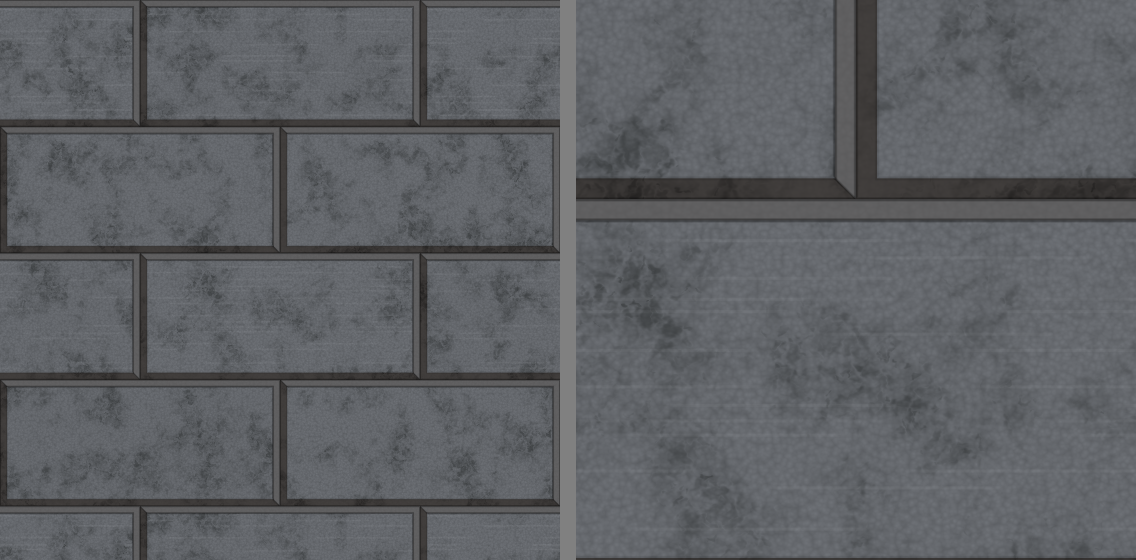
Left: the whole. Right: its middle third, enlarged.
This texture is drawn by a Shadertoy shader. Its source:

```glsl
// Bevelled slate-grey bricks in running bond with mottled stains and fine grain.

#define BRICK_SIZE vec2(0.5, 0.226)
#define BEVEL 0.0125
#define LINE_WIDTH 0.0012
#define FACE_COLOR vec3(0.395, 0.407, 0.426)
#define STAIN_COLOR vec3(0.250, 0.262, 0.270)
#define LIT_COLOR vec3(0.372, 0.370, 0.374)
#define SHADE_COLOR vec3(0.240, 0.228, 0.222)
#define STAIN_STRENGTH 0.75
#define GRAIN_STRENGTH 0.13
#define SCRATCH_STRENGTH 0.05

vec2 hash2(vec2 p) {
    vec3 h = fract(p.xyx * vec3(0.1031, 0.1030, 0.0973));
    h += dot(h, h.yzx + 33.33);
    return fract((h.xx + h.yz) * h.zy);
}

// Soft cloud field, roughly -1 to 1
float layeredSines(vec2 p) {
    float sum = 0.0, amplitude = 0.7;
    for (int i = 0; i < 5; i++) {
        p = mat2(0.8, -0.6, 0.6, 0.8) * p * 1.75 + 1.3;
        sum += amplitude * sin(p.x + 1.4 * sin(p.y)) * cos(p.y + sin(p.x * 0.7));
        amplitude *= 0.68;
    }
    return sum;
}

// Cellular noise: x = distance to the nearest point, y = soft spots of random size
vec2 cellular(vec2 p) {
    vec2 cell = floor(p);
    float nearest = 2.0, spots = 0.0;
    for (int y = -1; y <= 1; y++)
    for (int x = -1; x <= 1; x++) {
        vec2 c = cell + vec2(x, y);
        vec2 rnd = hash2(c);
        float d = length(c + rnd - p);
        float radius = 0.25 + 0.7 * hash2(c + 47.0).x;
        nearest = min(nearest, d);
        spots = max(spots, 1.0 - smoothstep(0.2 * radius, radius, d));
    }
    return vec2(nearest, spots);
}

// Dark blotches gathered in cloudy patches
float stains(vec2 p) {
    float cloud = layeredSines(p * 15.0);
    vec2 warp = 0.006 * vec2(layeredSines(p * 60.0), layeredSines(p * 60.0 + 9.0));
    float coarse = cellular((p + warp) * 48.0).y;
    float fine = cellular((p + warp) * 115.0 + 5.0).y;
    float patches = smoothstep(-0.5, 1.1, cloud);
    return patches * (0.2 + 0.45 * coarse + 0.55 * fine) + 0.12 * coarse * fine;
}

// Thin, broken horizontal scratches
float scratches(vec2 p, float seed, float pixel) {
    float y = p.y * 95.0;
    vec2 rnd = hash2(vec2(floor(y), seed * 91.0));
    float offset = abs(fract(y) - 0.3 - 0.4 * rnd.x) / 95.0;
    float broken = smoothstep(-0.6, 0.6, sin(p.x * 23.0 + rnd.x * 40.0) + 0.5 * sin(p.x * 71.0 + rnd.y * 30.0));
    return step(0.4, rnd.y) * broken * (1.0 - smoothstep(0.0004, 0.0008 + pixel, offset));
}

void mainImage(out vec4 fragColor, in vec2 fragCoord) {
    float pixel = 1.0 / iResolution.y;
    vec2 p = fragCoord * pixel;
    p.y = 1.0 - p.y;

    // Brick layout, rows counted from the top
    vec2 grid = p / BRICK_SIZE;
    float row = floor(grid.y);
    float evenRow = 1.0 - mod(row, 2.0);
    grid.x -= 0.5 * evenRow;
    vec2 id = mod(floor(grid), vec2(2.0, 4.0));
    vec2 local = fract(grid) * BRICK_SIZE;
    vec2 seed = hash2(id + 3.7);
    vec2 q = local + seed * 7.0;

    // Distances to the lit (top, right) and shaded (left, bottom) edges
    float lit = min(local.y, BRICK_SIZE.x - local.x);
    float shaded = min(local.x, BRICK_SIZE.y - local.y);
    float edge = min(lit, shaded);
    float isLit = smoothstep(-pixel, pixel, shaded - lit);
    float isFace = smoothstep(-0.6 * pixel, 0.6 * pixel, edge - BEVEL);

    // Surface wear
    float stain = stains(q);
    float grain = cellular(q * 210.0).x + 0.6 * cellular(q * vec2(330.0, 380.0)).x - 0.75;

    // Stained face
    vec3 face = FACE_COLOR * (0.985 + 0.03 * seed.x);
    face = mix(face, STAIN_COLOR, clamp(stain * STAIN_STRENGTH, 0.0, 0.9));
    face *= 1.0 - GRAIN_STRENGTH * grain;
    face += SCRATCH_STRENGTH * evenRow * (0.4 + 0.6 * seed.y) * scratches(local, seed.x, pixel);

    // Mitred bevel
    vec3 bevel = mix(SHADE_COLOR * (1.05 - 0.35 * stain), LIT_COLOR, isLit);
    bevel *= 1.0 - 0.4 * GRAIN_STRENGTH * grain;
    float miter = 1.0 - smoothstep(0.0, LINE_WIDTH + pixel, abs(lit - shaded));
    bevel *= 1.0 - 0.3 * miter;
    vec3 color = mix(bevel, face, isFace);

    // Dark creases around the face and between bricks
    float crease = 1.0 - smoothstep(0.3 * LINE_WIDTH, LINE_WIDTH + pixel, abs(edge - BEVEL));
    float joint = 1.0 - smoothstep(0.3 * LINE_WIDTH, LINE_WIDTH + pixel, edge);
    color *= 1.0 - crease * mix(0.12, 0.35, isLit);
    color *= 1.0 - 0.35 * joint;

    fragColor = vec4(color, 1.0);
}
```
